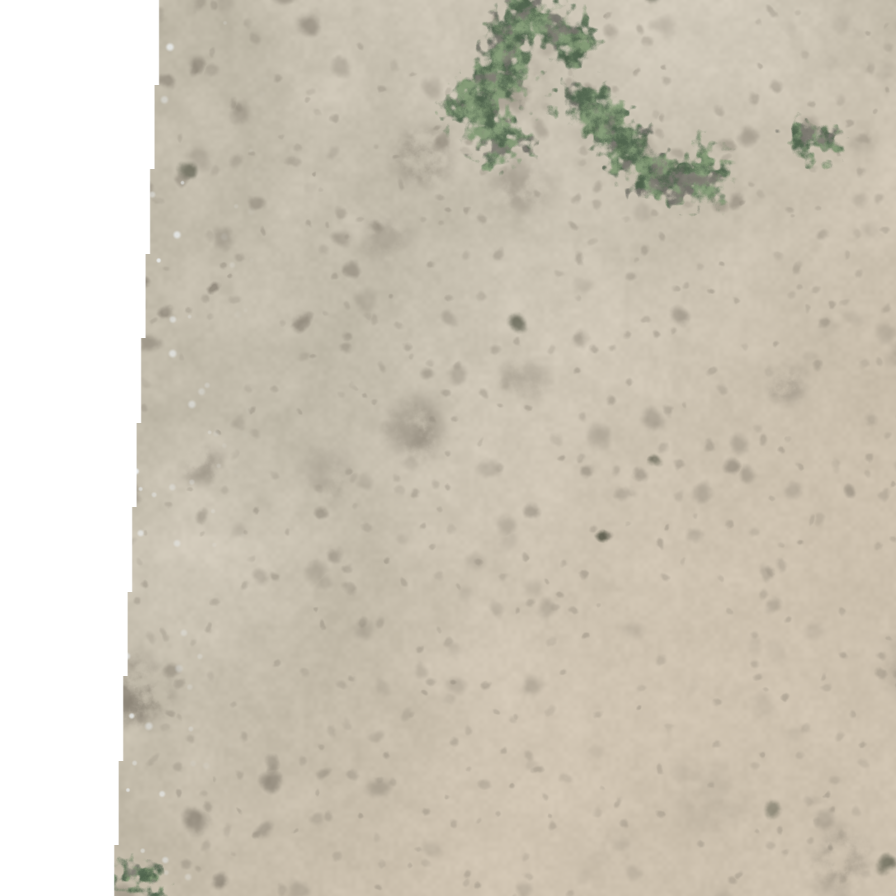
This texture is drawn by a Shadertoy shader. Its source:

```glsl
// Dry sandy ground seen from above, with a blank slanted margin on the left.
// Layered value noise tints the soil, hashed cells scatter soft stains, pebbles
// and pale chips, and noisy distances to a bent line grow ragged green scrub.

const vec3 SAND_LIGHT = vec3(0.825, 0.795, 0.735);
const vec3 SAND_DULL  = vec3(0.735, 0.710, 0.645);
const vec3 SAND_WARM  = vec3(0.825, 0.765, 0.685);
const vec3 STAIN      = vec3(0.540, 0.510, 0.460);
const vec3 PEBBLE     = vec3(0.310, 0.320, 0.260);
const vec3 CHIP       = vec3(0.900, 0.910, 0.910);
const vec3 LEAF       = vec3(0.500, 0.600, 0.450);
const vec3 LEAF_DARK  = vec3(0.270, 0.360, 0.270);
const vec3 TWIG       = vec3(0.470, 0.440, 0.430);
const vec3 MARGIN     = vec3(1.0);

const float EDGE_BOTTOM = 0.127;
const float EDGE_TOP    = 0.180;
const float EDGE_STEP   = 0.005;
const float GRAIN       = 0.022;

// Bent line along which the scrub grows
const int SCRUB_COUNT = 9;
const vec2 SCRUB[SCRUB_COUNT] = vec2[](
    vec2(0.635, 0.955), vec2(0.585, 0.990), vec2(0.560, 0.930),
    vec2(0.530, 0.880), vec2(0.560, 0.842), vec2(0.655, 0.885),
    vec2(0.690, 0.845), vec2(0.735, 0.803), vec2(0.785, 0.805));
const int SCRUB_GAP = 4;

float hash(vec2 p) {
    vec3 q = fract(vec3(p.xyx) * 0.1031);
    q += dot(q, q.yzx + 33.33);
    return fract((q.x + q.y) * q.z);
}

float noise(vec2 p) {
    vec2 i = floor(p), f = fract(p);
    f = f * f * (3.0 - 2.0 * f);
    return mix(mix(hash(i), hash(i + vec2(1, 0)), f.x),
               mix(hash(i + vec2(0, 1)), hash(i + vec2(1, 1)), f.x), f.y);
}

float fbm(vec2 p) {
    float sum = 0.0, amp = 0.5;
    for (int i = 0; i < 5; i++) {
        sum += amp * noise(p);
        p = mat2(1.6, 1.2, -1.2, 1.6) * p + 7.3;
        amp *= 0.5;
    }
    return sum / 0.97;
}

// Soft blobs, at most one per cell; radius is a fraction of the cell
float blobs(vec2 p, float cells, float share, float radius, float seed) {
    p = p * cells + seed;
    vec2 home = floor(p);
    float cover = 0.0;
    for (int y = -1; y <= 1; y++)
    for (int x = -1; x <= 1; x++) {
        vec2 cell = home + vec2(x, y);
        vec2 center = cell + vec2(hash(cell + 11.0), hash(cell + 23.0));
        float size = radius * mix(0.5, 1.0, hash(cell + 37.0));
        float blob = 1.0 - smoothstep(0.25, 1.0, length(p - center) / size);
        float strength = mix(0.45, 1.0, hash(cell + 53.0));
        cover = max(cover, blob * strength * step(hash(cell), share));
    }
    return cover;
}

float segment(vec2 p, vec2 a, vec2 b) {
    vec2 ab = b - a;
    return length(p - a - ab * clamp(dot(p - a, ab) / dot(ab, ab), 0.0, 1.0));
}

// Distance to the scrub line, with small tufts beside it and at the margin
float scrubDistance(vec2 p) {
    float d = 1.0;
    for (int i = 0; i < SCRUB_COUNT - 1; i++)
        if (i != SCRUB_GAP) d = min(d, segment(p, SCRUB[i], SCRUB[i + 1]));
    d = min(d, segment(p, vec2(0.900, 0.843), vec2(0.925, 0.843)) + 0.010);
    return min(d, segment(p, vec2(0.125, 0.018), vec2(0.170, 0.022)) + 0.012);
}

void mainImage(out vec4 fragColor, in vec2 fragCoord) {
    vec2 uv = fragCoord / iResolution.xy;
    float edge = mix(EDGE_BOTTOM, EDGE_TOP, uv.y);
    float nearEdge = exp(-7.0 * max(uv.x - edge, 0.0));
    vec2 warped = uv + 0.018 * (vec2(fbm(uv * 32.0), fbm(uv * 32.0 + 40.0)) - 0.5);

    // Soil tint
    float tone = 0.40 + 1.5 * (fbm(uv * 5.0 + 3.0) - 0.5)
               + 0.6 * (fbm(uv * 28.0) - 0.5) + 0.30 * nearEdge;
    vec3 color = mix(SAND_LIGHT, SAND_DULL, clamp(tone, 0.0, 1.3));
    float warmth = smoothstep(0.75, 1.6, uv.x + 1.0 - uv.y);
    color = mix(color, SAND_WARM, 0.6 * warmth);

    // Stains, denser towards the margin
    float patches = smoothstep(0.35, 0.7, fbm(uv * 6.0 + 19.0)) + nearEdge;
    float broad = blobs(warped, 8.0, 0.28, 0.46, 5.0) * smoothstep(0.2, 0.7, fbm(uv * 45.0));
    float small = blobs(warped, 22.0, 0.34, 0.40, 17.0);
    float tiny = blobs(warped, 46.0, 0.25, 0.38, 29.0);
    color = mix(color, STAIN, min(0.55 * broad * (0.4 + patches), 0.75));
    color = mix(color, STAIN, min(0.45 * small * (0.35 + patches), 0.8));
    color = mix(color, STAIN, 0.40 * tiny);

    // Dark pebbles and pale chips
    color = mix(color, PEBBLE, 0.85 * blobs(warped, 9.0, 0.12, 0.14, 61.0));
    float chips = blobs(uv, 55.0, 0.16, 0.34, 83.0);
    color = mix(color, CHIP, chips * smoothstep(0.35, 0.9, nearEdge));

    // Ragged scrub
    float ragged = 0.036 * (fbm(uv * 75.0) - 0.5) + 0.030 * (noise(uv * 150.0) - 0.5);
    float scrub = 1.0 - smoothstep(0.014, 0.032, scrubDistance(warped) + ragged);
    vec3 leaf = mix(LEAF_DARK, LEAF, smoothstep(0.25, 0.75, fbm(uv * 95.0 + 8.0)));
    leaf = mix(leaf, TWIG, 0.8 * smoothstep(0.52, 0.75, fbm(uv * 60.0 + 51.0)));
    color = mix(color, leaf, 0.9 * scrub);

    // Fine grain
    color += GRAIN * (noise(uv * 190.0) + noise(uv * 90.0 + 70.0) - 1.0);

    // Blank margin with a slightly stepped border
    float border = (floor(edge / EDGE_STEP) + 0.5) * EDGE_STEP;
    float soft = 1.0 / iResolution.x;
    color = mix(MARGIN, color, smoothstep(border - soft, border + soft, uv.x));
    fragColor = vec4(color, 1.0);
}
```
